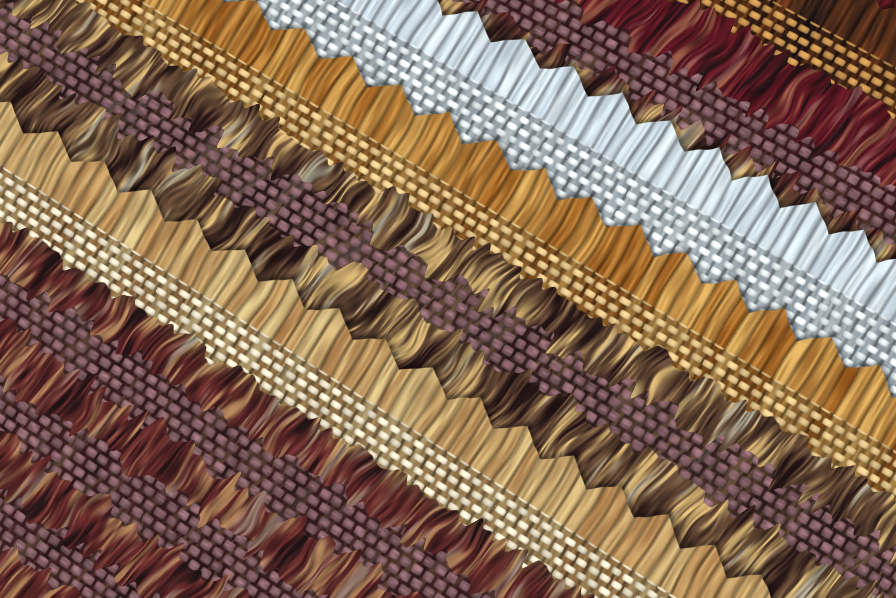
A WebGL 2 fragment shader for this texture:

```glsl
#version 300 es
precision highp float;

uniform vec2 u_resolution;
out vec4 outColor;

// Layout: one unit is the width of a tooth
const float TEETH_PER_HEIGHT = 10.78;
const float TILT = 0.541;
const float FAN = 0.0076;
const float FAN_PIVOT = 3.5;
const vec2 ORIGIN = vec2(-5.55, 10.19);
const float TOOTH_DEPTH = 0.36;
const float SATIN_LENGTH = 1.12;
const float THREADS = 4.0;
const float STITCH_ROWS = 5.0;
const float PLUM_ROWS = 4.6;
const float PLUM_CENTRES[5] = float[5](3.85, -1.47, -5.8, -7.52, -9.25);
const float PLUM_HALF = 0.40;

// Yarn colours
const vec3 DARK = vec3(0.15, 0.085, 0.09);
const vec3 BROWN = vec3(0.36, 0.26, 0.19);
const vec3 STRAW = vec3(0.74, 0.62, 0.40);
const vec3 ASH = vec3(0.60, 0.57, 0.50);
const vec3 MAROON = vec3(0.36, 0.09, 0.13);
const vec3 PLUM = vec3(0.53, 0.39, 0.41);

struct Strip {
    float tip, span, phase;
    vec3 deep, pale, stitch;
};
const Strip STRIPS[4] = Strip[4](
    Strip(7.20, 1.85, 0.20, vec3(0.10, 0.08, 0.09), vec3(0.52, 0.27, 0.12), vec3(0.78, 0.58, 0.32)),
    Strip(3.35, 2.30, 0.48, vec3(0.75, 0.81, 0.85), vec3(0.85, 0.90, 0.92), vec3(0.91, 0.94, 0.95)),
    Strip(1.49, 1.80, 0.97, vec3(0.58, 0.33, 0.10), vec3(0.82, 0.65, 0.36), vec3(0.88, 0.76, 0.54)),
    Strip(-2.59, 1.95, 0.10, vec3(0.67, 0.48, 0.28), vec3(0.83, 0.74, 0.52), vec3(0.93, 0.89, 0.79)));

float pixel;

float hash(vec2 p) {
    vec3 q = fract(p.xyx * 0.1031);
    q += dot(q, q.yzx + 33.33);
    return fract((q.x + q.y) * q.z);
}

float noise(vec2 p) {
    vec2 i = floor(p), f = fract(p);
    f = f * f * (3.0 - 2.0 * f);
    return mix(mix(hash(i), hash(i + vec2(1, 0)), f.x),
               mix(hash(i + vec2(0, 1)), hash(i + vec2(1, 1)), f.x), f.y);
}

float cover(float d) { return smoothstep(-pixel, pixel, d); }

float roundBox(vec2 p, vec2 size, float r) {
    vec2 d = abs(p) - size + r;
    return length(max(d, 0.0)) + min(max(d.x, d.y), 0.0) - r;
}

// Loose leaning strands, gathered in clumps
vec3 fringe(vec2 p) {
    float x = p.x - 0.22 * p.y + 0.22 * noise(p * vec2(2.5, 1.6));
    float clump = noise(vec2(x * 5.0, p.y * 0.9));
    float strand = noise(vec2(x * 13.0, p.y * 1.5 + 7.0));
    float fibre = noise(vec2(x * 24.0 + 1.2 * p.y, p.y * 2.5));
    float red = max(smoothstep(3.0, 4.0, p.y), 0.65 * smoothstep(-4.2, -5.0, p.y));
    float light = 0.45 * clump + 0.35 * strand + 0.2 * fibre;
    vec3 yarn = mix(STRAW, ASH, smoothstep(0.5, 0.8, noise(vec2(x * 9.0, p.y * 0.6 + 30.0))));
    vec3 base = mix(BROWN, MAROON, red);
    vec3 col = mix(DARK, base, smoothstep(0.22, 0.48, light));
    col = mix(col, yarn, smoothstep(0.46, 0.72, light) * (1.0 - 0.6 * red));
    return col * (0.72 + 0.56 * fibre);
}

// Offset rows of short floats: x is coverage, y is shading
vec2 weave(vec2 p, float rows, vec2 size) {
    vec2 cells = vec2(THREADS, rows);
    vec2 g = p * cells;
    float row = floor(g.y);
    g.x += 0.5 * mod(row, 2.0) + 0.12 * hash(vec2(row, floor(g.x)));
    vec2 f = fract(g) - 0.5;
    float d = roundBox(f / cells, size / cells, 0.035);
    float shade = 1.08 - 1.6 * dot(f, f) + 0.25 * f.y + 0.2 * (hash(floor(g)) - 0.5);
    return vec2(cover(-d), shade);
}

// Satin threads cut to teeth, with a stitched band below
vec3 drawStrip(vec3 col, vec2 p, Strip s) {
    float x = p.x - s.phase;
    float wobble = 0.05 * (noise(p * vec2(6.0, 2.0)) - 0.5);
    float edge = s.tip - 2.0 * TOOTH_DEPTH * abs(fract(x + 0.5) - 0.5) + wobble;
    float ragged = s.tip - s.span + 0.4 * (noise(vec2((p.x - 0.2 * p.y) * 7.0, s.tip)) - 0.5);
    float mask = cover(edge - p.y) * cover(p.y - ragged);
    col *= 1.0 - 0.35 * smoothstep(0.16, 0.0, p.y - edge) * step(ragged, p.y);

    float lane = (x + 0.09 * (noise(p * vec2(2.0, 1.3)) - 0.5)) * THREADS;
    float id = floor(lane);
    float fibre = noise(vec2(lane * 5.0, p.y * 2.0));
    float tone = 0.7 * hash(vec2(id, s.tip * 9.0 + 40.0)) + 0.45 * fibre - 0.05;
    vec3 yarn = mix(s.deep, s.pale, clamp(tone, 0.0, 1.0));
    float groove = smoothstep(0.5, 0.26, abs(fract(lane) - 0.5));
    yarn *= mix(0.68, 1.04, groove) * (0.88 + 0.22 * fibre);

    float inBand = cover(s.tip - SATIN_LENGTH - p.y);
    vec2 stitch = weave(vec2(x, p.y - s.tip), STITCH_ROWS, vec2(0.40, 0.29));
    vec3 band = mix(yarn * 0.76, s.stitch * stitch.y, stitch.x);
    return mix(col, mix(yarn, band, inBand), mask);
}

void main() {
    // Tilted, gently fanning cloth coordinates
    pixel = TEETH_PER_HEIGHT / u_resolution.y;
    vec2 c = gl_FragCoord.xy * pixel;
    float co = cos(TILT), si = sin(TILT);
    float along = co * c.x - si * c.y;
    float across = si * c.x + co * c.y - ORIGIN.y;
    vec2 p = vec2(along - ORIGIN.x, across / (1.0 + FAN * (along - FAN_PIVOT)));

    vec3 col = fringe(p);

    // Plum weave, partly hidden by strands
    float hair = 0.5 * (noise(vec2((p.x - 0.22 * p.y) * 7.0, p.y * 0.8)) - 0.5);
    vec2 pad = weave(p, PLUM_ROWS, vec2(0.40, 0.38));
    for (int i = 0; i < 5; i++) {
        float inside = cover(PLUM_HALF + hair - abs(p.y - PLUM_CENTRES[i]));
        float grain = 0.82 + 0.3 * noise(p * vec2(9.0, 24.0));
        vec3 woven = mix(mix(DARK, col, 0.35), PLUM * pad.y * grain, pad.x);
        col = mix(col, woven, inside);
    }

    for (int i = 0; i < 4; i++) col = drawStrip(col, p, STRIPS[i]);
    outColor = vec4(col, 1.0);
}
```
